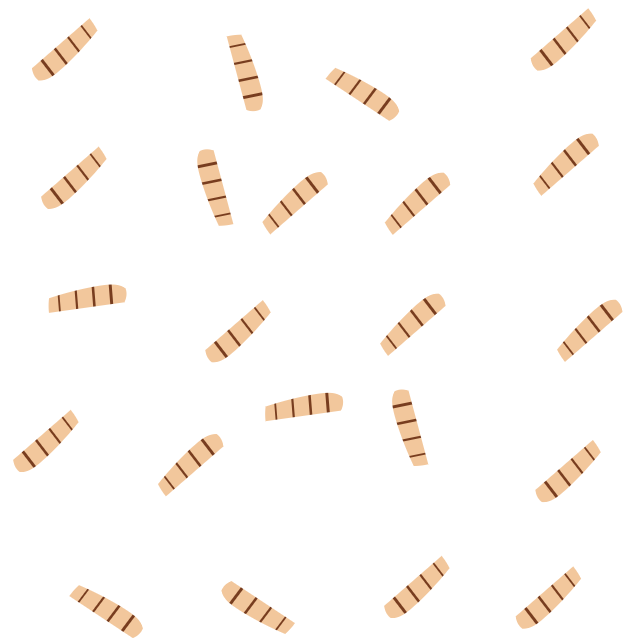
A WebGL 1 fragment shader for this pattern:

```glsl
precision highp float;
// Scattered striped grubs, flat tan with brown bands, on white.
uniform vec2 u_resolution;

#define ROWS 5.0            // rows alternate between 4 and 5 grubs
#define GRUB_LENGTH 0.119   // in canvas heights
#define GRUB_WIDTH 0.25     // in grub lengths
#define MAIN_SHARE 0.62     // share of grubs lying along the main slant
#define MAIN_ANGLE 41.0     // degrees
#define BAND_START 0.145    // bands, in grub lengths
#define BAND_STEP 0.229
#define BAND_SLANT 0.06

const vec3 PAPER = vec3(1.0);
const vec3 BODY = vec3(0.95, 0.78, 0.61);
const vec3 BAND = vec3(0.47, 0.24, 0.12);

float hash(vec2 p) {
  return fract(sin(dot(p, vec2(127.1, 311.7))) * 43758.5453);
}

// Body: x runs from narrow to wide end, y from the straight to the curved side.
float bodyDistance(vec2 q) {
  float along = clamp(q.x, 0.0, 1.1);
  float curvedSide = 0.185 + 0.19 * along - 0.115 * along * along
                   - 0.05 * pow(along, 12.0);
  float bulge = q.y * (0.2 - q.y);
  float narrowEnd = 0.15 * q.y - 0.6 * bulge;
  float wideEnd = 1.0 + 0.17 * q.y + 2.5 * bulge;
  float sides = max(-q.y, q.y - curvedSide);
  return max(sides, max(narrowEnd - q.x, q.x - wideEnd));
}

// Four bands across the body, thicker towards the wide end.
float bandDistance(vec2 q) {
  float s = (q.x - BAND_START - BAND_SLANT * q.y) / BAND_STEP;
  float nearest = clamp(floor(s + 0.5), 0.0, 3.0);
  return abs(s - nearest) * BAND_STEP - (0.012 + 0.0025 * nearest);
}

// One of a few headings, turned end for end at random.
float grubAngle(vec2 id) {
  float other = 8.0 - 41.5 * floor(3.0 * hash(id + 17.3));
  float degreesTurned = hash(id + 5.7) < MAIN_SHARE ? MAIN_ANGLE : other;
  return radians(degreesTurned + 180.0 * step(0.5, hash(id + 29.1)));
}

float coverage(float d, float pixel) {
  return clamp(0.5 - d / pixel, 0.0, 1.0);
}

void main() {
  vec2 p = gl_FragCoord.xy / u_resolution.y;
  float aspect = u_resolution.x / u_resolution.y;

  // Cell of this point
  float row = floor(p.y * ROWS);
  float columns = 4.0 + mod(row, 2.0);
  vec2 cell = vec2(aspect / columns, 1.0 / ROWS);
  vec2 id = vec2(floor(p.x / cell.x), row);

  // Heading, and a random place that keeps the grub inside its cell
  float angle = grubAngle(id);
  vec2 heading = vec2(cos(angle), sin(angle));
  vec2 reach = 0.5 * GRUB_LENGTH
             * (1.06 * abs(heading) + GRUB_WIDTH * abs(heading.yx));
  vec2 jitter = 2.0 * vec2(hash(id + 41.9), hash(id + 63.2)) - 1.0;
  vec2 center = (id + 0.5) * cell + jitter * max(0.5 * cell - reach, 0.0);

  // Grub coordinates in grub lengths
  vec2 d = (p - center) / GRUB_LENGTH;
  vec2 q = vec2(dot(d, heading), dot(d, vec2(-heading.y, heading.x)))
         + vec2(0.515, 0.5 * GRUB_WIDTH);

  float pixel = 1.0 / (u_resolution.y * GRUB_LENGTH);
  vec3 grub = mix(BODY, BAND, coverage(bandDistance(q), pixel));
  vec3 color = mix(PAPER, grub, coverage(bodyDistance(q), pixel));
  gl_FragColor = vec4(color, 1.0);
}
```
